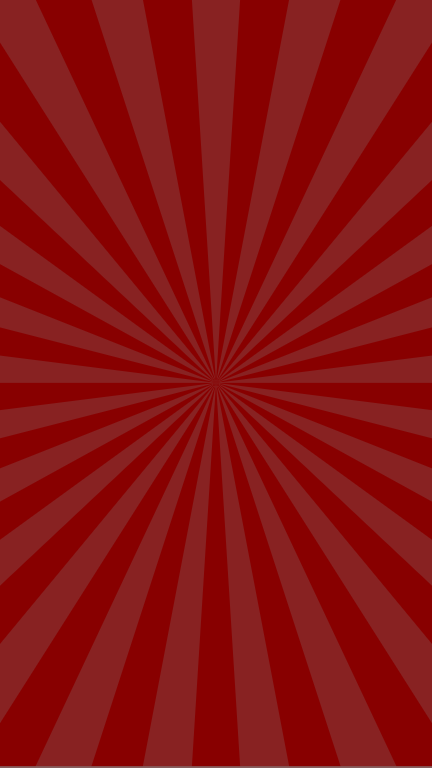
Give the GLSL for this background, as a Shadertoy shader.

```glsl
// A sunburst of 25 muted red rays on deep red, spreading from the middle.
// Rays come from a repeated polar angle, softened by their distance to the
// nearest ray edge; a thin pale strip closes the lower border.

const float TAU = 6.2831853;
const float RAY_COUNT = 25.0;
const float STRIP_HEIGHT = 0.0024;
const vec2 BURST_CENTER = vec2(0.5, 0.5015);

const vec3 DEEP_RED = vec3(0.533, 0.0, 0.0);
const vec3 MUTED_RED = vec3(0.533, 0.133, 0.133);
const vec3 PALE_STRIP = vec3(0.53, 0.37, 0.37);

// Coverage of a shape from its signed distance, positive inside
float coverage(float signedDistance, float pixelSize) {
    return clamp(0.5 + signedDistance / pixelSize, 0.0, 1.0);
}

// Signed distance to the ray edges, with one ray pointing straight up
float rayDistance(vec2 p, float count) {
    float period = TAU / count;
    float angle = atan(p.x, p.y);
    float offset = abs(mod(angle + 0.5 * period, period) - 0.5 * period);
    return length(p) * sin(0.25 * period - offset);
}

void mainImage(out vec4 fragColor, in vec2 fragCoord) {
    // Canvas height is one unit
    float pixelSize = 1.0 / iResolution.y;
    vec2 uv = fragCoord * pixelSize;
    vec2 center = BURST_CENTER * vec2(iResolution.x * pixelSize, 1.0);

    // Rays
    float rays = coverage(rayDistance(uv - center, RAY_COUNT), pixelSize);
    vec3 color = mix(DEEP_RED, MUTED_RED, rays);

    // Lower border
    float strip = coverage(STRIP_HEIGHT - uv.y, pixelSize);
    color = mix(color, PALE_STRIP, strip);

    fragColor = vec4(color, 1.0);
}
```
